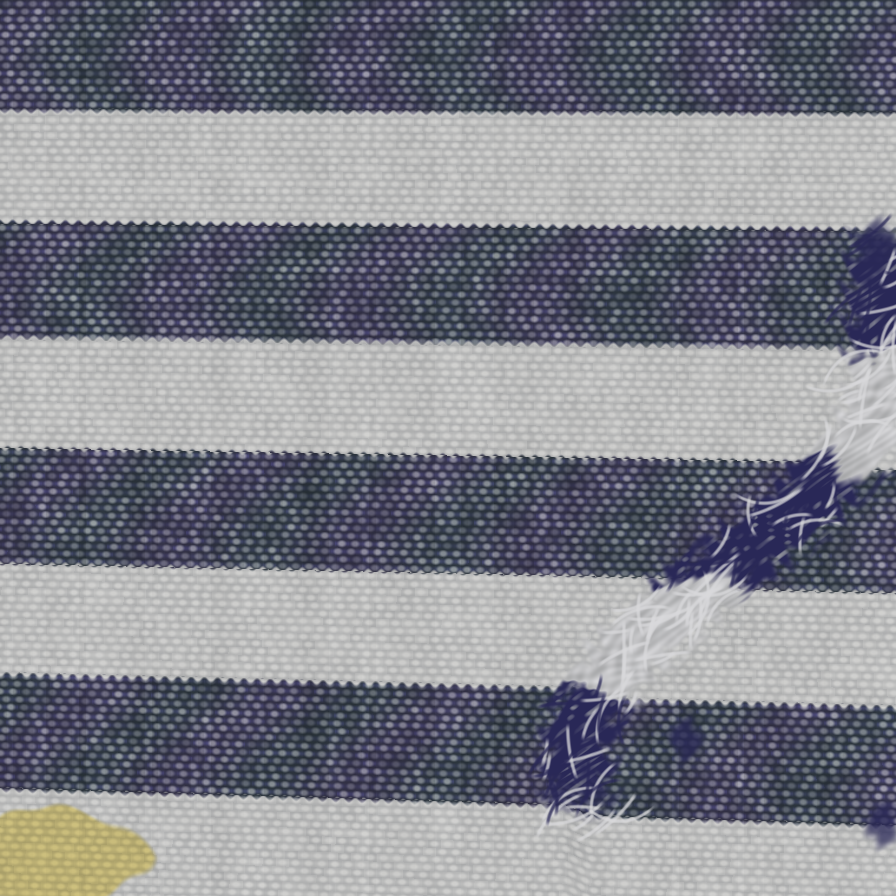
Write a Shadertoy shader that draws this texture.

```glsl
const float PERIOD = 0.2525;         // one blue and one white stripe
const float BLUE_CENTRE = 0.0595;    // middle of the first blue stripe, from the top
const float BLUE_HALF = 0.0642;
const vec2 WEAVE = vec2(68.0, 116.0); // stitches across, rows down
const float SAG = 0.033;
const float TEAR_SHIFT = 0.011;
const float TEAR_HALF = 0.036;
const int STRANDS = 130;
const vec2 STAIN_POS = vec2(0.055, 0.043);
const vec2 STAIN_SIZE = vec2(0.115, 0.058);

const vec3 WHITE_YARN = vec3(0.79, 0.79, 0.785);
const vec3 WHITE_GAP = vec3(0.64, 0.645, 0.65);
const vec3 BLUE_YARN = vec3(0.235, 0.245, 0.375);
const vec3 BLUE_GAP = vec3(0.18, 0.195, 0.25);
const vec3 PALE_STITCH = vec3(0.60, 0.61, 0.63);
const vec3 NAVY = vec3(0.16, 0.155, 0.34);
const vec3 FLUFF = vec3(0.85, 0.85, 0.86);
const vec3 STAIN_TINT = vec3(0.99, 0.925, 0.61);

float hash(vec2 p) {
    vec3 q = fract(p.xyx * vec3(0.1031, 0.1030, 0.0973));
    q += dot(q, q.yzx + 33.33);
    return fract((q.x + q.y) * q.z);
}

// Distance to the nearest scattered point
float cellular(vec2 p) {
    vec2 cell = floor(p);
    float nearest = 2.0;
    for (int j = -1; j <= 1; j++)
    for (int i = -1; i <= 1; i++) {
        vec2 c = cell + vec2(i, j);
        vec2 site = c + vec2(hash(c), hash(c + 57.0));
        nearest = min(nearest, length(p - site));
    }
    return nearest;
}

float within(float edge, float soft, float d) {
    return 1.0 - smoothstep(edge - soft, edge + soft, d);
}

// 1 in a blue stripe, 0 in a white one
float stripe(float down, float soft) {
    float d = abs(fract((down - BLUE_CENTRE) / PERIOD + 0.5) - 0.5) * PERIOD;
    return within(BLUE_HALF, soft, d);
}

float tearX(float down) {
    return 0.645 + 0.34 * (1.0 - smoothstep(0.42, 0.84, down));
}

// Signed distance across the tear, positive to its right
float tearSide(vec2 p) {
    float u = clamp((p.y - 0.42) / 0.42, 0.0, 1.0);
    float slope = 4.86 * u * (1.0 - u);
    return (p.x - tearX(p.y)) / sqrt(1.0 + slope * slope);
}

// Depth below the top, measured along the sagging cloth
float clothDepth(vec2 p) {
    float slip = smoothstep(-0.02, 0.02, tearSide(p)) * smoothstep(0.4, 0.6, p.y);
    return p.y - SAG * p.x * p.y - TEAR_SHIFT * slip;
}

vec3 wovenCloth(vec2 p, float depth) {
    vec2 g = vec2(p.x + 0.0012 * sin(p.y * 19.0), depth) * WEAVE;
    float row = floor(g.y);
    g.x += 0.5 * mod(row, 2.0) + 0.12 * sin(row * 2.3);
    vec2 id = vec2(floor(g.x), row), c = fract(g) - 0.5;
    float shade = hash(id);
    float warp = hash(vec2(floor(p.x * WEAVE.x * 2.0), 7.0));
    float mottle = cellular(p * vec2(17.0, 24.0)) - 0.5;
    float stitch = within(0.28, 0.16, length(c * vec2(1.0, 0.75)));
    float ridge = 0.5 + 0.5 * cos(6.2832 * c.y);

    vec3 blue = mix(BLUE_GAP, BLUE_YARN, ridge * (0.5 + 0.8 * shade));
    blue = mix(blue, PALE_STITCH, stitch * (0.42 + 0.42 * shade + 0.3 * mottle));
    blue *= 0.94 + 0.14 * warp + 0.12 * mottle;
    blue += vec3(0.015, -0.005, 0.02) * sin(p.x * 31.0 + 2.0 * sin(p.y * 23.0));

    float raised = 0.5 + 0.28 * ridge + 0.35 * stitch - 0.3 * shade * (1.0 - stitch);
    vec3 white = mix(WHITE_GAP, WHITE_YARN, clamp(raised, 0.0, 1.1));
    white *= 0.985 + 0.03 * warp + 0.03 * mottle;

    float scallop = 0.0022 * cos(6.2832 * g.x);
    return mix(white, blue, stripe(depth + scallop, 0.002));
}

// Loose fibre pile left in the tear
vec3 frayedPile(vec2 p, float depth) {
    float bend = sin(p.x * 43.0 + 2.0 * sin(p.y * 37.0));
    float fibre = 0.5 + 0.3 * sin((p.x + p.y) * 210.0 + 4.0 * bend)
                + 0.2 * sin((p.x * 0.6 + p.y) * 470.0 - 5.0 * bend);
    float clump = cellular(p * 38.0);
    vec3 blue = mix(NAVY, PALE_STITCH, smoothstep(0.6, 1.0, fibre) * clump);
    vec3 white = mix(WHITE_GAP, FLUFF, 0.35 + 0.65 * fibre) * (0.9 + 0.12 * clump);
    return mix(white, blue, stripe(depth + 0.012 * bend + 0.012 * (fibre - 0.5), 0.006));
}

void mainImage(out vec4 fragColor, in vec2 fragCoord) {
    vec2 uv = fragCoord / iResolution.xy;
    vec2 p = vec2(uv.x, 1.0 - uv.y);  // measured downwards
    float depth = clothDepth(p);
    vec3 color = wovenCloth(p, depth);

    // Torn band
    float side = tearSide(p);
    float ragged = 0.01 * sin(p.y * 170.0 + 3.0 * sin(p.x * 90.0));
    float span = smoothstep(0.23, 0.3, p.y) * (1.0 - smoothstep(0.86, 0.93, p.y));
    float torn = within(TEAR_HALF, 0.012, abs(side) + ragged) * span;
    color = mix(color, frayedPile(p, depth), torn);

    // Dark knots of pulled yarn
    vec2 knots[3] = vec2[3](vec2(0.985, 0.92), vec2(0.765, 0.825), vec2(0.98, 0.27));
    for (int i = 0; i < 3; i++) {
        float d = length((p - knots[i]) * vec2(1.0, 0.75)) + 0.3 * ragged;
        color = mix(color, NAVY, 0.75 * within(0.016, 0.008, d));
    }

    // Curled strands pulled out along the tear
    for (int i = 0; i < STRANDS && abs(side) < 0.13; i++) {
        float k = float(i);
        float down = mix(0.25, 0.93, hash(vec2(k, 1.0)));
        vec2 root = vec2(tearX(down) + 0.1 * (hash(vec2(k, 2.0)) - 0.5), down);
        float angle = 2.3 + 1.8 * (hash(vec2(k, 3.0)) - 0.5);
        float reach = mix(0.012, 0.036, hash(vec2(k, 4.0)));
        vec2 axis = vec2(cos(angle), sin(angle)), q = p - root;
        q = vec2(dot(q, axis), dot(q, vec2(-axis.y, axis.x)));
        q.y -= 22.0 * (hash(vec2(k, 5.0)) - 0.5) * q.x * q.x;
        float body = within(0.0018, 0.0014, abs(q.y)) * within(reach, 0.005, abs(q.x));
        float dyed = step(0.5, stripe(clothDepth(root), 0.002)) * step(0.3, hash(vec2(k, 6.0)));
        color = mix(color, mix(FLUFF, NAVY, dyed), 0.75 * body);
    }

    // Yellow stain soaked into the weave
    vec2 s = pow(abs(uv - STAIN_POS) / STAIN_SIZE, vec2(1.5));
    float stain = within(1.0, 0.08, s.x + s.y + 0.08 * sin(uv.x * 95.0 + 40.0 * uv.y));
    color *= mix(vec3(1.0), STAIN_TINT, stain);

    fragColor = vec4(color, 1.0);
}
```
